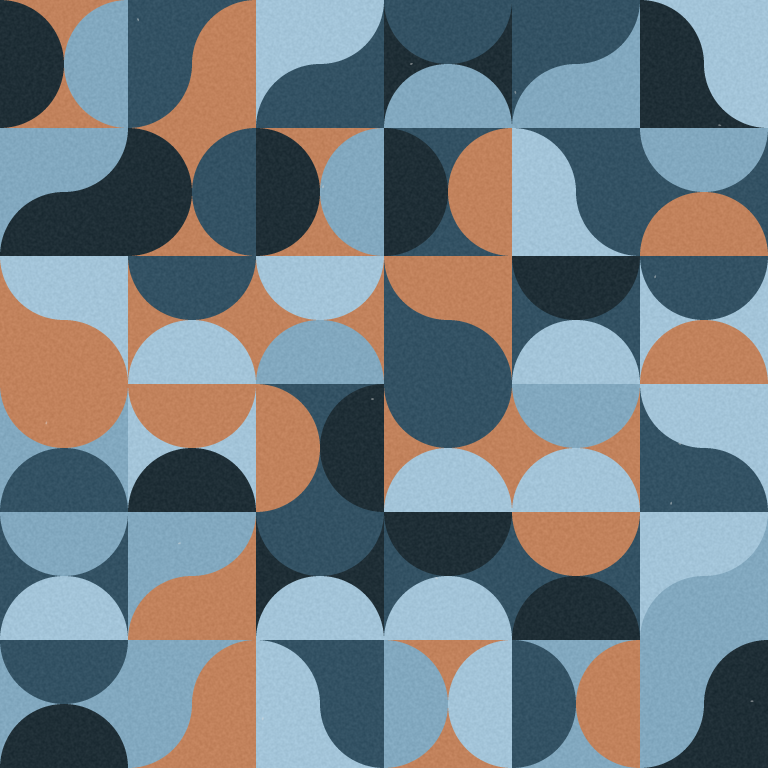
Reproduce this pattern procedurally as a WebGL 1 fragment shader.

```glsl
precision highp float;
// Six by six mosaic of half-disc pairs and S-curve tiles in five flat colours with paper grain.

uniform vec2 u_resolution;

const float TILES = 6.0;         // tiles across and down
const float PAIR_SHARE = 0.53;   // share of tiles holding two half discs
const float SEED = 23.0;
const int SUBSAMPLES = 4;        // edge smoothing samples per axis
const float GRAIN_COARSE = 190.0;
const float GRAIN_FINE = 333.0;
const float GRAIN_STRENGTH = 0.032;
const float SPECK_GRID = 5.0;
const float SPECK_SHARE = 0.4;
const float SPECK_RADIUS = 0.0011;
const float SPECK_STRENGTH = 0.45;

const vec3 INK   = vec3(0.12, 0.18, 0.21);
const vec3 CLAY  = vec3(0.76, 0.51, 0.36);
const vec3 PALE  = vec3(0.64, 0.77, 0.85);
const vec3 SKY   = vec3(0.51, 0.66, 0.75);
const vec3 SLATE = vec3(0.20, 0.32, 0.39);

float hash(vec2 p, float salt) {
  vec3 q = fract(vec3(p + SEED, salt * 7.3) * vec3(0.1031, 0.1030, 0.0973));
  q += dot(q, q.yzx + 33.33);
  return fract((q.x + q.y) * q.z);
}

float cornerSlope(vec2 corner, vec2 offset) {
  float angle = 6.28318 * hash(corner, 9.0);
  return dot(vec2(cos(angle), sin(angle)), offset);
}

float gradientNoise(vec2 p) {
  vec2 i = floor(p), f = fract(p);
  vec2 w = f * f * f * (f * (f * 6.0 - 15.0) + 10.0);
  vec2 e = vec2(1.0, 0.0);
  float low = mix(cornerSlope(i, f), cornerSlope(i + e, f - e), w.x);
  float high = mix(cornerSlope(i + e.yx, f - e.yx), cornerSlope(i + e.xx, f - e.xx), w.x);
  return mix(low, high, w.y);
}

vec2 rotate(vec2 p, float angle) {
  float c = cos(angle), s = sin(angle);
  return vec2(c * p.x - s * p.y, s * p.x + c * p.y);
}

vec3 palette(float index) {
  float k = mod(index, 5.0);
  if (k < 0.5) return INK;
  if (k < 1.5) return CLAY;
  if (k < 2.5) return PALE;
  if (k < 3.5) return SKY;
  return SLATE;
}

vec3 tileColor(vec2 uv) {
  vec2 cell = floor(uv * TILES);
  vec2 p = fract(uv * TILES) - 0.5;

  // Random turn and mirror
  if (hash(cell, 1.0) > 0.5) p = p.yx;
  if (hash(cell, 2.0) > 0.5) p.x = -p.x;

  // Equal steps round a palette of five give three distinct colours
  float start = mod(cell.x + 2.0 * cell.y, 5.0);
  float stride = 1.0 + floor(4.0 * hash(cell, 3.0));
  vec3 leftColor = palette(start);
  vec3 rightColor = palette(start + stride);
  vec3 gapColor = palette(start + 2.0 * stride);

  // Filling the gap with the two side colours turns the pair into an S-curve
  bool isPair = hash(cell, 4.0) < PAIR_SHARE;
  if (!isPair) gapColor = p.y > 0.0 ? rightColor : leftColor;

  bool inDisc = length(vec2(abs(p.x) - 0.5, p.y)) < 0.5;
  vec3 discColor = p.x < 0.0 ? leftColor : rightColor;
  return inDisc ? discColor : gapColor;
}

float paperGrain(vec2 uv) {
  return gradientNoise(rotate(uv, 0.6) * GRAIN_COARSE)
       + gradientNoise(rotate(uv, 1.1) * GRAIN_FINE);
}

// Sparse tiny slanted flecks
float specks(vec2 uv, float pixel) {
  vec2 cell = floor(uv * SPECK_GRID);
  vec2 center = 0.1 + 0.8 * vec2(hash(cell, 5.0), hash(cell, 6.0));
  vec2 d = rotate(uv - (cell + center) / SPECK_GRID, 6.28318 * hash(cell, 7.0));
  float dist = length(d * vec2(1.0, 0.6)) - SPECK_RADIUS;
  float present = step(hash(cell, 8.0), SPECK_SHARE);
  return present * (1.0 - smoothstep(-0.5 * pixel, 0.5 * pixel, dist));
}

void main() {
  float pixel = 1.0 / min(u_resolution.x, u_resolution.y);
  vec2 uv = gl_FragCoord.xy * pixel;

  // Average a grid of samples inside each pixel
  vec3 color = vec3(0.0);
  float count = float(SUBSAMPLES);
  for (int j = 0; j < SUBSAMPLES; j++) {
    for (int i = 0; i < SUBSAMPLES; i++) {
      vec2 offset = (vec2(float(i), float(j)) + 0.5) / count - 0.5;
      color += tileColor(uv + offset * pixel);
    }
  }
  color /= count * count;

  color += GRAIN_STRENGTH * paperGrain(uv);
  color = mix(color, vec3(0.85), SPECK_STRENGTH * specks(uv, pixel));
  gl_FragColor = vec4(color, 1.0);
}
```
